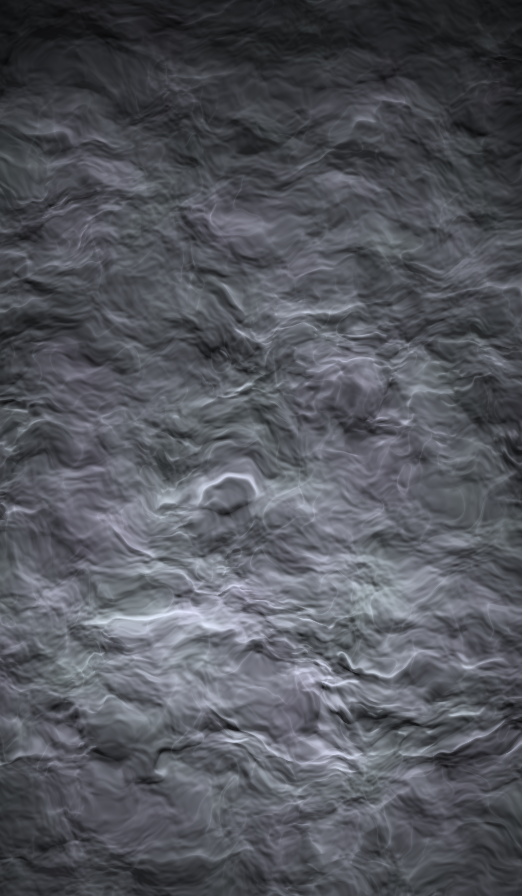
Give the GLSL for this texture, as a Shadertoy shader.

```glsl
// Dark slate rock face with chipped ledges and pale veins, lit from below.

vec2 hashDirection(vec2 cell) {
    vec3 h = fract(cell.xyx * vec3(0.1031, 0.1030, 0.0973));
    h += dot(h, h.yzx + 33.33);
    float angle = 6.2832 * fract((h.x + h.y) * h.z);
    return vec2(cos(angle), sin(angle));
}

// Gradient noise, roughly -0.7 to 0.7
float noise(vec2 p) {
    vec2 i = floor(p), f = p - i;
    vec2 u = f * f * f * (f * (f * 6.0 - 15.0) + 10.0);
    vec2 e = vec2(1.0, 0.0);
    float low = mix(dot(hashDirection(i), f), dot(hashDirection(i + e), f - e), u.x);
    float high = mix(dot(hashDirection(i + e.yx), f - e.yx), dot(hashDirection(i + 1.0), f - 1.0), u.x);
    return mix(low, high, u.y);
}

float fbm(vec2 p, int octaves) {
    float sum = 0.0, amplitude = 0.5;
    for (int i = 0; i < octaves; i++) {
        sum += amplitude * noise(p);
        p = mat2(1.6, 1.2, -1.2, 1.6) * p + 19.7;
        amplitude *= 0.5;
    }
    return sum;
}

vec2 warp(vec2 p) {
    return p + 0.07 * vec2(fbm(p * 6.0 + 3.1, 4), fbm(p * 6.0 + 47.3, 4));
}

float rockHeight(vec2 p) {
    vec2 q = warp(p) * vec2(1.0, 1.35);
    return fbm(q * 8.0, 5) - 0.35 * abs(noise(q * 11.0 + 8.0));
}

// Broken plate edge: bright where it faces down, shadowed where it faces up
float ledge(vec2 p, float scale, float seed, float width) {
    vec2 stretch = scale * vec2(1.0, 1.8), e = vec2(0.002, 0.0);
    float f = fbm(p * stretch + seed, 4);
    vec2 slope = vec2(fbm((p + e) * stretch + seed, 4), fbm((p + e.yx) * stretch + seed, 4)) - f;
    slope /= e.x;
    float steepness = length(slope);
    float s = f / max(steepness, scale * 0.25);
    float facing = slope.y / (steepness + scale * 0.3);
    float strength = smoothstep(-0.12, 0.45, noise(p * 5.0 + seed * 1.7));

    float rim = exp(-abs(s) / width);
    float glow = smoothstep(-width, width, s) * exp(-abs(s) / (width * 5.0));
    float shade = smoothstep(width, -width, s) * exp(-abs(s) / (width * 4.0));
    float lit = max(facing, 0.0) * (1.5 * rim + 0.35 * glow - 0.5 * shade);
    float dark = max(-facing, 0.0) * (0.5 * rim + 0.4 * shade);
    float plate = 0.07 * (smoothstep(-width, width, s) - 0.5);
    return strength * (lit - dark) + plate;
}

// Thin curling mineral lines
float veins(vec2 p) {
    float sum = 0.0, scale = 9.0;
    for (int i = 0; i < 4; i++) {
        float line = exp(-abs(noise(p * scale + float(i) * 13.0)) / 0.05);
        sum += line * smoothstep(-0.15, 0.4, noise(p * scale * 0.5 + 61.0));
        scale *= 1.6;
    }
    return sum;
}

void mainImage(out vec4 fragColor, in vec2 fragCoord) {
    vec2 uv = fragCoord / iResolution.xy;
    vec2 p = fragCoord / iResolution.y + 2.3;
    vec2 q = warp(p);

    // Light pool in the lower third, fading to the top and the sides
    float pool = exp(-pow((uv.y - 0.3) / 0.2, 2.0));
    float light = 0.37 * (1.0 - 0.7 * smoothstep(0.72, 1.05, uv.y)) + 0.15 * pool;
    light -= 0.1 * (1.0 - smoothstep(0.0, 0.18, uv.y));
    light *= 1.0 - 0.3 * pow(abs(2.0 * uv.x - 1.0), 3.0);

    // Surface relief
    float step_ = 0.003;
    float relief = (rockHeight(p + step_ * vec2(0.35, 0.94)) - rockHeight(p)) / (step_ * 8.0);
    float tone = 1.0 + 0.17 * clamp(relief, -2.5, 2.5);
    tone += 0.35 * fbm(q * 5.0 + 31.0, 4);
    tone += 0.22 * (veins(q) - 0.4);

    // Ledges from large plates to small chips
    float scale = 2.6, weight = 0.85 + 0.45 * pool;
    for (int i = 0; i < 4; i++) {
        tone += weight * ledge(q, scale, 7.0 + 23.0 * float(i), 0.0034 - 0.0004 * float(i));
        scale *= 1.65;
        weight *= 0.8;
    }

    // Cool grey with faint green and violet patches
    float hue = fbm(q * 9.0 + 83.0, 3);
    vec3 slate = vec3(0.97, 1.0, 1.08) + hue * vec3(-0.04, 0.08, -0.06);
    float value = light * max(tone, 0.2);
    value = value < 0.6 ? value : 0.6 + 0.4 * (1.0 - exp(-(value - 0.6) / 0.4));
    fragColor = vec4(clamp(slate * value, 0.0, 1.0), 1.0);
}
```
